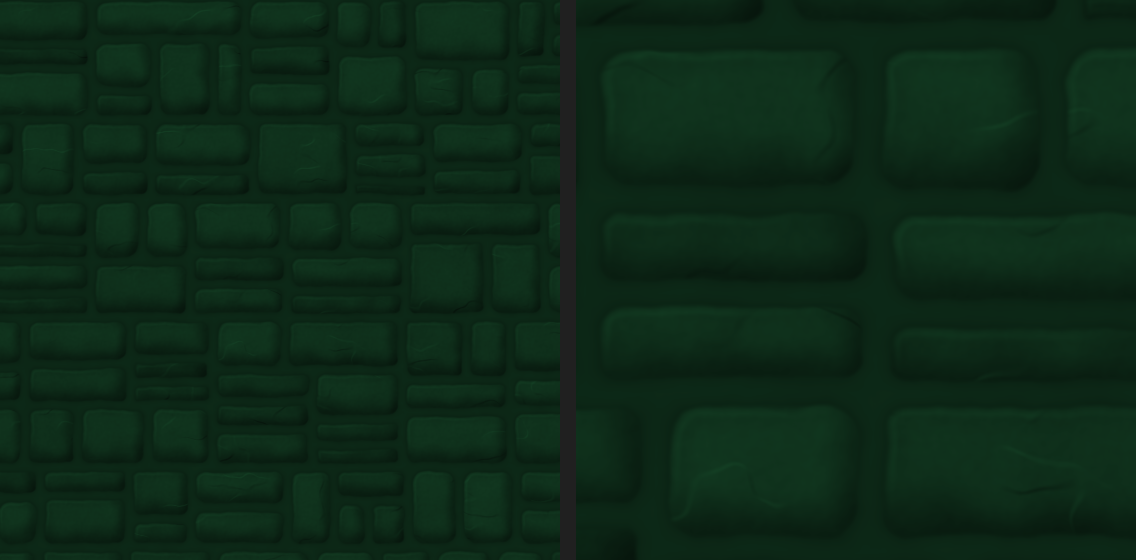
Left: the whole. Right: its middle third, enlarged.
This texture is drawn by a Shadertoy shader. Its source:

```glsl
// Dark green wall of rough, irregular rounded stone blocks set in mortar.

const vec3 GREEN_TINT = vec3(0.31, 1.0, 0.57);
const float FACE_TONE = 0.192;
const float MORTAR_TONE = 0.157;
const vec2 CELL_SIZE = vec2(0.34, 0.205);
const vec2 TO_LIGHT = vec2(-0.6, 0.8);

float hash(vec2 p) {
    vec3 q = fract(vec3(p.xyx) * 0.1031);
    q += dot(q, q.yzx + 33.33);
    return fract((q.x + q.y) * q.z);
}

vec2 gradientAt(vec2 cell) {
    float angle = 6.2832 * hash(cell + 71.0);
    return vec2(cos(angle), sin(angle));
}

// Gradient noise, roughly -0.7 to 0.7
float noise(vec2 p) {
    vec2 i = floor(p), f = p - i;
    vec2 u = f * f * f * (f * (f * 6.0 - 15.0) + 10.0);
    vec2 e = vec2(1.0, 0.0);
    float a = dot(gradientAt(i), f);
    float b = dot(gradientAt(i + e.xy), f - e.xy);
    float c = dot(gradientAt(i + e.yx), f - e.yx);
    float d = dot(gradientAt(i + e.xx), f - e.xx);
    return mix(mix(a, b, u.x), mix(c, d, u.x), u.y);
}

float fbm(vec2 p) {
    float sum = 0.0, amplitude = 0.6;
    for (int i = 0; i < 4; i++) {
        sum += amplitude * noise(p);
        p = mat2(1.6, 1.2, -1.2, 1.6) * p + 7.3;
        amplitude *= 0.55;
    }
    return sum;
}

// Jittered grid line, and the index of the interval that holds x
float gridLine(float i, float seed) {
    return i + 0.4 * (hash(vec2(i, seed)) - 0.5);
}

float gridIndex(float x, float seed) {
    float i = floor(x);
    if (x < gridLine(i, seed)) return i - 1.0;
    if (x >= gridLine(i + 1.0, seed)) return i + 1.0;
    return i;
}

// Finds the block around p by splitting a cell of the wall at random
void findBlock(vec2 p, out vec2 lo, out vec2 hi, out float seed) {
    vec2 g = p / CELL_SIZE + 20.0;
    float band = gridIndex(g.y, 3.0);
    float shift = 5.0 * hash(vec2(band, 9.0));
    float column = gridIndex(g.x + shift, band + 40.0);
    lo = vec2(gridLine(column, band + 40.0) - shift, gridLine(band, 3.0));
    hi = vec2(gridLine(column + 1.0, band + 40.0) - shift, gridLine(band + 1.0, 3.0));
    lo = (lo - 20.0) * CELL_SIZE;
    hi = (hi - 20.0) * CELL_SIZE;
    seed = hash(vec2(column, band) + 0.5);
    for (int i = 0; i < 4; i++) {
        vec2 size = hi - lo;
        float level = float(i) + 1.0;
        if (size.x * size.y < mix(0.009, 0.027, hash(vec2(seed * 91.0, level)))) break;
        bool splitX = size.x > size.y * mix(1.0, 2.3, hash(vec2(seed * 57.0, level + 20.0)));
        vec2 cut = mix(lo, hi, mix(0.34, 0.66, hash(vec2(seed * 73.0, level + 50.0))));
        bool upper = splitX ? p.x > cut.x : p.y > cut.y;
        if (splitX) { if (upper) lo.x = cut.x; else hi.x = cut.x; }
        else { if (upper) lo.y = cut.y; else hi.y = cut.y; }
        seed = fract(seed * 7.31 + (upper ? 0.37 : 0.11));
    }
}

float roundedBox(vec2 p, vec2 halfSize, float radius) {
    vec2 q = abs(p) - halfSize + radius;
    return length(max(q, 0.0)) + min(max(q.x, q.y), 0.0) - radius;
}

// Height of the rough surface: sparse chipped ledges over fine pits
float roughness(vec2 p, float seed) {
    vec2 q = p + 0.012 * vec2(noise(p * 34.0), noise(p * 34.0 + 19.0));
    float ledge = smoothstep(-0.03, 0.05, noise(q * vec2(13.0, 23.0) + seed * 50.0));
    float patches = smoothstep(0.05, 0.35, noise(p * 11.0 + 31.0 + seed * 20.0));
    return ledge * patches + 0.22 * fbm(p * 75.0);
}

float stoneTone(vec2 p, vec2 lo, vec2 hi, float d, float seed) {
    vec2 local = (p - lo) / (hi - lo);
    float wear = 0.012 * noise(p * 28.0);
    float lowSide = smoothstep(0.004, 0.046, p.y - lo.y + wear);
    float rightSide = smoothstep(0.004, 0.034, hi.x - p.x + wear);
    float edge = smoothstep(-0.002, 0.02, -d);
    float tone = FACE_TONE + 0.02 * (seed - 0.5) + 0.022 * (local.y - 0.5);
    tone += 0.018 * fbm(p * 17.0) + 0.008 * noise(p * 160.0);
    tone *= mix(0.7, 1.0, lowSide) * mix(0.75, 1.0, rightSide) * mix(0.88, 1.0, edge);
    float relief = roughness(p, seed) - roughness(p + 0.0025 * TO_LIGHT, seed);
    float facing = smoothstep(0.0, 0.7, dot(2.0 * local - 1.0, TO_LIGHT));
    float rim = exp(-pow((d + 0.004) / 0.0022, 2.0));
    return tone + 0.042 * relief + 0.024 * rim * facing;
}

void mainImage(out vec4 fragColor, in vec2 fragCoord) {
    vec2 uv = fragCoord / iResolution.y;
    // Wobble the outlines slightly
    vec2 p = uv + 0.004 * vec2(noise(uv * 19.0), noise(uv * 19.0 + 43.0));
    p += 0.0014 * vec2(noise(uv * 70.0), noise(uv * 70.0 + 11.0));

    vec2 lo, hi;
    float seed;
    findBlock(p, lo, hi, seed);
    vec2 halfSize = 0.5 * (hi - lo) - 0.0085;
    float radius = min(mix(0.009, 0.02, seed), 0.6 * min(halfSize.x, halfSize.y));
    float d = roundedBox(p - 0.5 * (lo + hi), halfSize, radius);

    // Mortar darkens where it meets a stone
    float mortar = MORTAR_TONE - 0.026 * exp(-max(d, 0.0) / 0.004);
    mortar += 0.012 * fbm(uv * 24.0);
    float stone = stoneTone(p, lo, hi, d, seed);
    float tone = mix(stone, mortar, smoothstep(-0.002, 0.002, d));
    fragColor = vec4(GREEN_TINT * tone, 1.0);
}
```
